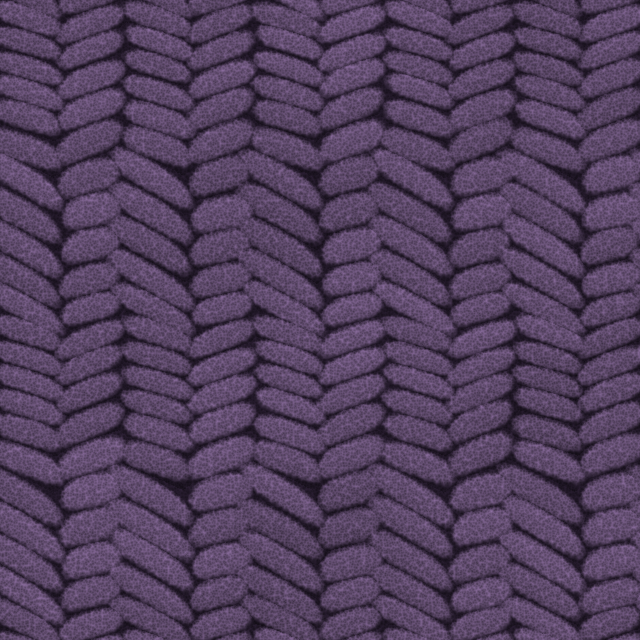
This texture is drawn by a WebGL 1 fragment shader. Its source:

```glsl
precision highp float;
// Chunky felted purple knit: columns of leaning, leaf-shaped stitches that meet in V seams.
// Every stitch is a sheared height bump; the tallest bump wins and its height sets the shade.
// Row spacing and lean swell slowly down the cloth, and cellular noise supplies the fuzz.

uniform vec2 u_resolution;

const float TAU = 6.2831853;
const float COLUMN = 0.2035;  // width of one V pair
const float CYCLE = 0.491;    // height of one swell of the rows
const float FIRST_ROW = 0.277;

vec2 hash2(vec2 p) {
  vec2 q = vec2(dot(p, vec2(127.1, 311.7)), dot(p, vec2(269.5, 183.3)));
  return fract(sin(q) * 43758.55);
}

// Distance to the nearest scattered point
float cellular(vec2 p) {
  vec2 cell = floor(p), f = fract(p);
  float nearest = 2.0;
  for (int j = -1; j <= 1; j++) {
    for (int i = -1; i <= 1; i++) {
      vec2 o = vec2(float(i), float(j));
      nearest = min(nearest, length(o + hash2(cell + o) - f));
    }
  }
  return nearest;
}

// Tallest stitch at p (y runs downward): height, side across the yarn, tint.
// lean is 1 for columns falling to the right and 0 for columns rising.
vec3 stitches(vec2 p, float lean) {
  float count = mix(10.0, 11.0, lean);
  float swell = mix(0.0225, 0.027, lean);
  float columnX = mix(0.141, 0.2475, lean);
  float k = floor((p.x - columnX) / COLUMN + 0.5);
  float row = floor((p.y - FIRST_ROW) / CYCLE * count + 0.5);
  vec3 best = vec3(-1.0, 0.0, 0.0);
  for (int i = -3; i <= 3; i++) {
    float n = row + float(i);
    vec2 rnd = hash2(vec2(n + 37.0 * lean, k + 5.0)) - 0.5;
    float phase = TAU * n / count - mix(0.35, 0.57, lean);
    float offset = mix(0.004, 0.021, lean) + swell * sin(phase);
    float pitch = CYCLE / count * (1.0 + TAU * swell * cos(phase));
    float y = FIRST_ROW + CYCLE * (n / count + offset) + 0.12 * pitch * rnd.x;

    // Steep bands stretch the falling stitches and shorten the rising ones
    float steep = smoothstep(-0.5, 0.5, cos(TAU * ((y - 0.254) / CYCLE - 0.24)));
    float slope = mix(-0.36 + 0.14 * steep, 0.3 + 0.27 * steep, lean) + 0.07 * rnd.y;
    float reach = mix(0.058 - 0.006 * steep, 0.060 + 0.013 * steep, lean);
    float x = columnX + COLUMN * k - 0.013 * steep * lean + 0.006 * rnd.y;

    vec2 d = p - vec2(x, y);
    float u = d.x / (reach * (1.0 + 0.08 * rnd.x));
    float v = (d.y - slope * d.x) / (0.5 * pitch) - 0.16 * (u * u - 0.3);
    float h = 1.0 - v * v / 1.2 - pow(abs(u), 3.5);
    if (h > best.x) best = vec3(h, v, rnd.y);
  }
  return best;
}

void main() {
  vec2 p = gl_FragCoord.xy / u_resolution;
  p.y = 1.0 - p.y;

  // Felt fibres: a coarse nap and a fine speckle
  float nap = cellular(p * 125.0) - 0.5;
  float speck = cellular(p * 235.0 + 7.3) - 0.5;
  vec2 fuzzed = p + 0.0016 * vec2(nap, speck);

  vec3 falling = stitches(fuzzed, 1.0);
  vec3 rising = stitches(fuzzed, 0.0);
  vec3 yarn = falling.x > rising.x ? falling : rising;

  // Shaded creases, soft light from above, and slow unevenness of the dye
  float body = smoothstep(0.0, 0.62, yarn.x + 0.16 * nap);
  float light = 1.0 - 0.09 * yarn.y + 0.10 * yarn.z;
  light += 0.03 * sin(9.0 * p.x + 4.0 * p.y) * sin(7.0 * p.y - 3.0 * p.x);
  light += 0.28 * nap + 0.42 * speck;

  vec3 crease = vec3(0.125, 0.09, 0.15);
  vec3 wool = vec3(0.395, 0.31, 0.45);
  gl_FragColor = vec4(mix(crease, wool, body) * light, 1.0);
}
```
